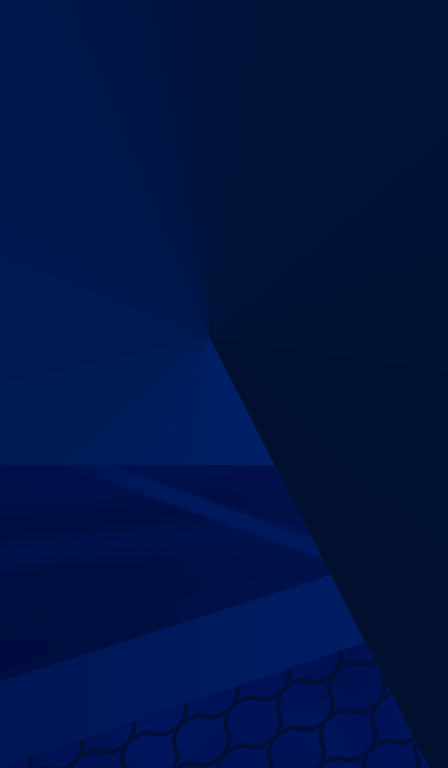
Write a Shadertoy shader that draws this background.

```glsl
// Dark blue conic sweep whose sharp edge cuts across a dim tennis court and net.

vec2 hashGradient(vec2 cell) {
    float angle = 6.2832 * fract(sin(dot(cell, vec2(127.1, 311.7))) * 4375.85);
    return vec2(cos(angle), sin(angle));
}

float gradientNoise(vec2 p) {
    vec2 i = floor(p), f = fract(p);
    vec2 w = f * f * (3.0 - 2.0 * f);
    vec2 e = vec2(0.0, 1.0);
    float low = mix(dot(hashGradient(i), f), dot(hashGradient(i + e.yx), f - e.yx), w.x);
    float high = mix(dot(hashGradient(i + e), f - e), dot(hashGradient(i + 1.0), f - 1.0), w.x);
    return mix(low, high, w.y);
}

// Colour by clockwise turn, from the bright side of the edge to its dark side
vec3 sweep(float turn) {
    vec3 col = mix(vec3(0.0, 0.122, 0.40), vec3(0.0, 0.100, 0.325), smoothstep(0.0, 0.29, turn));
    col = mix(col, vec3(0.0, 0.090, 0.295), smoothstep(0.29, 0.51, turn));
    col = mix(col, vec3(0.0, 0.070, 0.220), smoothstep(0.49, 0.61, turn));
    return mix(col, vec3(0.0, 0.062, 0.180), smoothstep(0.61, 1.0, turn));
}

// Blurred court floor with one pale line; q runs downwards
vec3 courtFloor(vec2 q) {
    float streak = gradientNoise(vec2(q.x * 3.0 + q.y * 2.0, q.y * 24.0 + q.x * 4.0));
    float glow = exp(-pow((q.y + 0.08 * q.x - 0.722) / 0.018, 2.0));
    float right = smoothstep(0.15, 0.5, q.x) * smoothstep(0.66, 0.76, q.y);
    vec3 col = mix(vec3(0.0, 0.062, 0.300), vec3(0.0, 0.052, 0.255), smoothstep(0.61, 0.68, q.y));
    col += vec3(0.0, 0.020, 0.050) * (streak * 0.5 + glow * 0.7 + right * 0.8);
    float upper = q.y - 0.607 - 0.364 * (q.x - 0.150);
    float lower = q.y - 0.607 - 0.362 * (q.x - 0.085);
    float line = smoothstep(-0.003, 0.004, upper) * smoothstep(0.004, -0.004, lower);
    return mix(col, vec3(0.0, 0.098, 0.360), line * smoothstep(0.05, 0.22, q.x));
}

// Sagging mesh on skewed axes
vec3 netMesh(vec2 q, float px) {
    vec2 cell = vec2((q.x + 0.18 * q.y - 0.530) / 0.0632, (q.y + 0.34 * q.x - 1.0234) / 0.0586);
    cell += vec2(0.07, 0.09) * sin(6.2832 * cell.yx);
    vec2 cord = abs(fract(cell + 0.5) - 0.5) * vec2(0.0632, 0.0560);
    float mask = 1.0 - smoothstep(0.0022 - px, 0.0032 + px, min(cord.x, cord.y));
    vec3 behind = vec3(0.0, 0.074, 0.340) + vec3(0.0, 0.015, 0.05) * gradientNoise(q * 12.0);
    return mix(behind, vec3(0.0, 0.052, 0.190), mask * 0.9);
}

void mainImage(out vec4 fragColor, in vec2 fragCoord) {
    float px = 1.0 / iResolution.y;
    vec2 p = fragCoord * px;
    p.x += 0.5 * (0.582 - iResolution.x * px);
    vec2 q = vec2(p.x, 1.0 - p.y);

    // Conic sweep around the pivot, with a smoothed edge below it
    vec2 r = p - vec2(0.272, 0.561);
    float turn = fract((-1.0996 - atan(r.y, r.x)) / 6.2832);
    float darkSide = smoothstep(-px, px, dot(r, vec2(0.891, 0.454)));
    vec3 col = sweep(turn);
    if (r.y < 0.0)
        col = mix(sweep(turn < 0.5 ? turn : 0.0), sweep(turn < 0.5 ? 1.0 : turn), darkSide);

    // Court, net tape and mesh
    vec3 scene = courtFloor(q);
    float tapeTop = q.y + 0.321 * q.x - 0.887;
    float tapeBottom = q.y + 0.343 * q.x - 0.999;
    vec3 tape = mix(vec3(0.0, 0.088, 0.335), vec3(0.0, 0.108, 0.385), smoothstep(0.0, 0.45, q.x));
    scene = mix(scene, tape, smoothstep(-px, px, tapeTop));
    scene = mix(scene, netMesh(q, px), smoothstep(-px, px, tapeBottom));
    float horizon = smoothstep(-1.5 * px, 1.5 * px, q.y - 0.606);
    col = mix(col, scene, horizon * (1.0 - darkSide));

    fragColor = vec4(col, 1.0);
}
```
